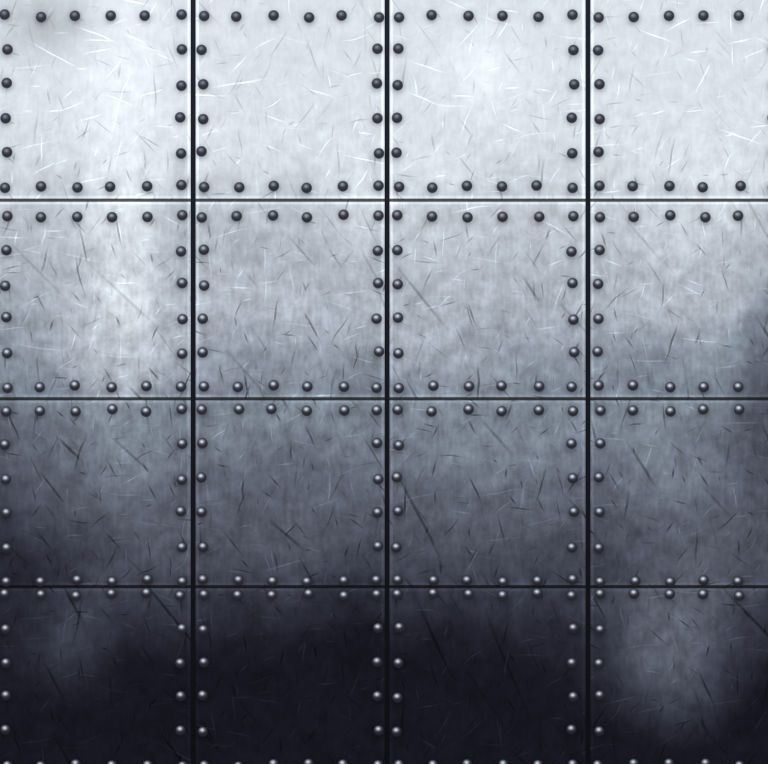
A Shadertoy shader for this texture:

```glsl
// Riveted steel plating: a 4 x 4 wall of panels, each framed by 6 x 6 border rivets.
// A vertical colour ramp, bent by soft glows, lights the metal; gradient noise and
// randomly placed line segments wear it; seams and domed rivets are laid on top.

const vec3 SEAM_X = vec3(0.2515, 0.504, 0.7656);
const vec3 SEAM_Y = vec3(0.262, 0.522, 0.768);
const vec4 RIVET_X = vec4(0.008, 0.264, 0.518, 0.780);
const vec4 RIVET_Y = vec4(0.021, 0.283, 0.537, 0.778);
const vec2 RIVET_PITCH = vec2(0.0456, 0.0446);
const float RIVET_RADIUS = 0.0067;

vec2 hash2(vec2 p) {
    vec3 h = fract(p.xyx * vec3(0.1031, 0.1030, 0.0973));
    h += dot(h, h.yzx + 33.33);
    return fract((h.xx + h.yz) * h.zy);
}

float gradientNoise(vec2 p) {
    vec2 i = floor(p), f = fract(p);
    vec2 u = f * f * f * (f * (f * 6.0 - 15.0) + 10.0);
    vec4 g;
    for (int k = 0; k < 4; k++) {
        vec2 corner = vec2(k & 1, k >> 1);
        g[k] = dot(hash2(i + corner) * 2.0 - 1.0, f - corner);
    }
    return mix(mix(g.x, g.y, u.x), mix(g.z, g.w, u.x), u.y);
}

float fbm(vec2 p) {
    float sum = 0.0, amp = 1.0;
    for (int k = 0; k < 4; k++) {
        sum += amp * gradientNoise(p);
        p = mat2(1.6, 1.2, -1.2, 1.6) * p + 7.3;
        amp *= 0.6;
    }
    return sum;
}

float glow(vec2 p, vec2 centre, vec2 size) {
    vec2 d = (p - centre) / size;
    return exp(-dot(d, d));
}

// Metal colour from bright (depth 0) to dark (depth 1)
vec3 steelRamp(float depth) {
    vec3 c = mix(vec3(0.86, 0.89, 0.92), vec3(0.69, 0.72, 0.76), smoothstep(0.16, 0.37, depth));
    c = mix(c, vec3(0.49, 0.53, 0.58), smoothstep(0.37, 0.54, depth));
    c = mix(c, vec3(0.34, 0.36, 0.41), smoothstep(0.54, 0.69, depth));
    c = mix(c, vec3(0.21, 0.22, 0.27), smoothstep(0.67, 0.81, depth));
    return mix(c, vec3(0.09, 0.09, 0.13), smoothstep(0.77, 0.92, depth));
}

// Coverage by one random tapered segment per grid cell, leaning around one angle
float scratches(vec2 p, float cells, float angle, float spread, float width, float blur) {
    vec2 g = p * cells + 0.08 * gradientNoise(p * cells * 1.5) + angle * 17.0;
    float cover = 0.0;
    for (int k = 0; k < 9; k++) {
        vec2 id = floor(g) + vec2(k % 3 - 1, k / 3 - 1);
        vec2 r = hash2(id + 40.0), s = hash2(id + 91.0);
        float a = angle + (s.x - 0.5) * spread, halfLength = 0.2 + 0.65 * s.y * s.y;
        vec2 dir = vec2(cos(a), sin(a)), d = g - id - r;
        float along = dot(d, dir), across = abs(dot(d, vec2(-dir.y, dir.x))) / cells;
        float line = 1.0 - smoothstep(width, width + blur, across);
        cover = max(cover, line * smoothstep(halfLength, 0.0, abs(along)) * r.x);
    }
    return cover;
}

float nearest(float x, vec3 seams) {
    vec3 d = abs(x - seams);
    return min(d.x, min(d.y, d.z));
}

// Offset to the closest rivet of the panel frame; far away inside the frame
vec2 rivetOffset(vec2 q, vec2 start, vec2 panel) {
    vec2 k = clamp(round((q - start) / RIVET_PITCH), 0.0, 5.0);
    vec2 edge = abs(k - 2.5);
    if (max(edge.x, edge.y) < 2.0) return vec2(1.0);
    vec2 jitter = (hash2(k + panel * 11.0) - 0.5) * 0.004;
    return q - start - k * RIVET_PITCH - jitter;
}

void mainImage(out vec4 fragColor, in vec2 fragCoord) {
    vec2 q = fragCoord / iResolution.xy;
    q.y = 1.0 - q.y;
    float px = 1.0 / iResolution.y;
    ivec2 cell = ivec2(dot(step(SEAM_X, vec3(q.x)), vec3(1.0)), dot(step(SEAM_Y, vec3(q.y)), vec3(1.0)));
    vec2 panel = vec2(cell), wear = q + panel * 3.7;

    // Broad lighting
    float depth = q.y + 0.07 * fbm(q * 5.0) + 0.025 * (hash2(panel + 5.0).x - 0.5);
    depth -= 0.17 * glow(q, vec2(0.16, 0.40), vec2(0.06, 0.15));
    depth -= 0.17 * glow(q, vec2(0.88, 0.88), vec2(0.08, 0.13));
    depth -= 0.08 * glow(q, vec2(0.10, 0.84), vec2(0.05, 0.07));
    depth += 0.10 * glow(q, vec2(0.0, 0.65), vec2(0.10, 0.20));
    depth += 0.16 * glow(q, vec2(1.0, 0.50), vec2(0.04, 0.16));
    depth += 0.05 * glow(q, vec2(0.48, 0.88), vec2(0.22, 0.12));
    vec3 col = steelRamp(depth);
    col += 0.08 * glow(q, vec2(0.16, 0.10), vec2(0.06, 0.14)) + 0.08 * glow(q, vec2(0.63, 0.09), vec2(0.05));
    col *= 1.0 - 0.16 * glow(q, vec2(0.06, 0.03), vec2(0.06, 0.04));

    // Mottling, brushed grain and scratches, strongest in the middle tones
    float age = smoothstep(0.05, 0.55, q.y);
    float grain = fbm(wear * 45.0) + 0.6 * gradientNoise(wear * vec2(190.0, 60.0));
    col *= 1.0 + mix(0.05, 0.18, age) * grain + 0.12 * age * fbm(wear * 14.0);
    float dark = scratches(wear, 22.0, 1.5, 1.4, 0.0004, 0.0016)
        + 0.8 * scratches(wear, 34.0, 0.9, 3.0, 0.0003, 0.0014)
        + 1.1 * age * scratches(wear, 8.0, 0.95, 0.5, 0.0006, 0.0022);
    float light = scratches(wear, 18.0, 0.1, 0.8, 0.0003, 0.0015) + scratches(wear, 27.0, 2.2, 2.0, 0.0003, 0.0013);
    col *= 1.0 - mix(0.13, 0.38, age) * min(dark, 1.3);
    col += vec3(0.12, 0.13, 0.14) * light * (0.25 + col.g);

    // Seams: wide dark verticals, finer horizontals, each with a pale lip
    float dx = nearest(q.x, SEAM_X), dy = nearest(q.y, SEAM_Y);
    col *= 1.0 + 0.14 * smoothstep(0.003, 0.0, abs(dx - 0.006)) + 0.12 * smoothstep(0.003, 0.0, abs(dy - 0.004));
    col = mix(col, col * 0.25 + 0.03, 0.88 * (1.0 - smoothstep(0.001, 0.0015 + px, dy)));
    col = mix(col, vec3(0.12, 0.13, 0.16) * (1.15 - 0.7 * q.y), 1.0 - smoothstep(0.0021, 0.0026 + px, dx));

    // Rivets: cast shadow, dark dome, highlight on the upper side
    vec2 o = rivetOffset(q, vec2(RIVET_X[cell.x], RIVET_Y[cell.y]), panel);
    o.x *= iResolution.x / iResolution.y;
    col *= 1.0 - 0.4 * glow(o, vec2(0.0, 0.002), vec2(0.0075));
    float dome = 1.0 - smoothstep(RIVET_RADIUS - px, RIVET_RADIUS + px, length(o));
    float shine = glow(o, vec2(-0.0008, -0.0022), vec2(0.0036, 0.0030));
    vec3 body = mix(vec3(0.20, 0.21, 0.25), vec3(0.13, 0.13, 0.16), q.y);
    col = mix(col, body + vec3(0.66, 0.69, 0.72) * shine * mix(0.45, 1.0, smoothstep(0.15, 0.5, q.y)), dome);

    fragColor = vec4(clamp(col, 0.0, 1.0), 1.0);
}
```
